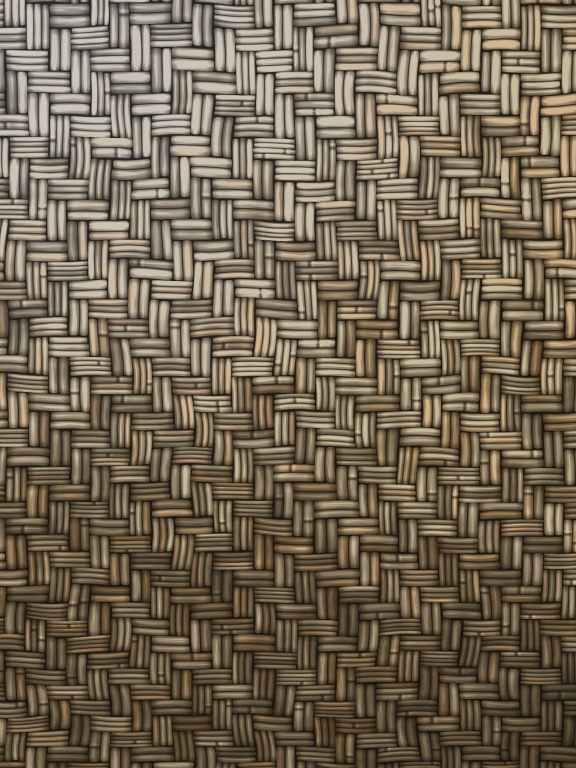
Write a Shadertoy shader that draws this texture.

```glsl
// Woven cane matting: a two-over, two-under twill of split rattan bundles in soft top light.
#define COLS 28.0            // bundles across the canvas
#define ROWS_NEAR 50.0       // row density at the bottom edge
#define ROWS_TAPER 8.5       // rows lost towards the top, which widens them
#define WEAVE_PHASE vec2(-0.35, -0.36)
#define WOBBLE 0.30          // unevenness of the weave, in cells
#define KNOT_CHANCE 0.10
#define GAP_COLOR vec3(0.09, 0.07, 0.045)
#define UMBER vec3(0.24, 0.20, 0.14)
#define BROWN vec3(0.39, 0.33, 0.24)
#define TAN vec3(0.58, 0.51, 0.40)
#define CREAM vec3(0.79, 0.73, 0.60)
#define SAMPLES 3            // supersampling grid per pixel side

float hash(vec2 p) {
    vec3 q = fract(p.xyx * 0.1031);
    q += dot(q, q.yzx + 33.33);
    return fract((q.x + q.y) * q.z);
}

float noise(vec2 p) {
    vec2 i = floor(p), f = fract(p);
    f = f * f * (3.0 - 2.0 * f);
    return mix(mix(hash(i), hash(i + vec2(1, 0)), f.x),
               mix(hash(i + vec2(0, 1)), hash(i + vec2(1, 1)), f.x), f.y);
}

float roundedBox(vec2 p, vec2 halfSize, float radius) {
    vec2 q = abs(p) - halfSize + radius;
    return length(max(q, 0.0)) + min(max(q.x, q.y), 0.0) - radius;
}

// Brightness to cane colour
vec3 caneRamp(float v) {
    vec3 c = mix(GAP_COLOR, UMBER, smoothstep(0.0, 0.24, v));
    c = mix(c, BROWN, smoothstep(0.20, 0.44, v));
    c = mix(c, TAN, smoothstep(0.40, 0.68, v));
    return mix(c, CREAM, smoothstep(0.64, 0.98, v));
}

vec3 weave(vec2 uv, float pixel) {
    // Cell grid, with rows closing up towards the bottom
    vec2 g = vec2(uv.x * COLS, uv.y * (ROWS_NEAR - ROWS_TAPER * uv.y)) + WEAVE_PHASE;
    g += WOBBLE * (vec2(noise(g * 0.35 + 40.0), noise(g * 0.35 + 90.0)) - 0.5);

    // Twill: which bundle is on top, and where along it we are
    vec2 cell = floor(g), local = fract(g);
    float twill = mod(cell.x + cell.y + 2.0, 4.0);
    bool flat_ = twill < 2.0;
    vec2 start = flat_ ? cell - vec2(twill, 0) : cell - vec2(0, twill - 2.0);
    float along = flat_ ? g.x - start.x : g.y - start.y;   // 0..2
    float across = flat_ ? local.y : local.x;              // 0..1
    vec2 id = start + (flat_ ? 200.0 : 500.0);

    // Split the bundle into canes of uneven width that bow slightly
    float count = 2.0 + floor(hash(id) * (flat_ ? 2.4 : 1.7));
    float bow = (hash(id + 7.3) - 0.5) * 0.12 * sin(along * 1.57);
    float skew = (hash(id + 3.7) - 0.5) * 0.45;
    float x = clamp(across + bow + skew * across * (1.0 - across), 0.0, 0.999);
    float index = floor(x * count);
    float t = fract(x * count) * 2.0 - 1.0;
    vec2 caneId = id * 3.0 + vec2(index * 17.0, index * 5.0);
    float rnd = hash(caneId);
    float halfWidth = 0.5 / count;

    // Outline
    float halfLength = 1.01 - 0.08 * hash(caneId + 2.1);
    float d = roundedBox(vec2(along - 1.0, t * halfWidth),
                         vec2(halfLength, halfWidth * 0.94), halfWidth * 0.6);
    float mask = smoothstep(pixel, -pixel, d);

    // Round body, lit from above, dipping under at both ends
    float tilt = flat_ ? 0.22 : -0.10;
    float body = sqrt(max(1.0 - t * t, 0.0));
    float shine = exp(-pow((t - tilt) * 2.4, 2.0));
    float dip = smoothstep(-0.12, 0.45, min(along, 2.0 - along));
    float value = (0.12 + 0.50 * body + 0.25 * shine) * mix(0.42, 1.0, dip);
    value *= 0.70 + 0.50 * rnd;

    // Fibres, stains and knots
    float fibre = noise(vec2(along * 1.5, t * 4.0) + caneId * 3.1);
    value *= 0.84 + 0.32 * fibre;
    value *= 0.80 + 0.36 * noise(g * 0.9 + 15.0);
    float knotOffset = along - 0.4 - 1.2 * hash(caneId + 9.4);
    float knotted = step(hash(caneId + 5.8), KNOT_CHANCE);
    value *= 1.0 - knotted * 0.55 * exp(-pow(knotOffset * 11.0, 2.0));
    value *= 1.0 + knotted * 0.25 * exp(-pow((knotOffset - 0.16) * 12.0, 2.0));

    // Room light: bright and cool at the top left, dim at the bottom
    float light = mix(0.68, 1.22, smoothstep(-0.05, 0.85, uv.y));
    light *= 0.92 + 0.16 * noise(uv * vec2(3.0, 4.0) + 8.0);
    light *= 1.0 - 0.22 * smoothstep(0.35, 0.0, uv.y) * smoothstep(0.4, 1.0, uv.x);
    float haze = smoothstep(0.85, 0.0, length((uv - vec2(0.08, 1.0)) * vec2(0.8, 1.1)));
    vec3 color = caneRamp(value * light * (1.0 + 0.22 * haze));

    // Odd canes turn ruddy; the haze drains colour
    color *= mix(vec3(1), vec3(1.04, 0.96, 0.88), step(0.75, hash(caneId + 4.2)));
    color = mix(GAP_COLOR * (0.8 + light * 0.5), color, mask);
    float grey = dot(color, vec3(0.35, 0.5, 0.15));
    color = mix(color, grey * vec3(1.02, 1.0, 0.98), 0.75 * haze + 0.10 * uv.y);
    return color + 0.05 * haze;
}

void mainImage(out vec4 fragColor, in vec2 fragCoord) {
    float pixel = 0.5 * COLS / iResolution.x;
    vec3 sum = vec3(0);
    for (int j = 0; j < SAMPLES; j++)
        for (int i = 0; i < SAMPLES; i++) {
            vec2 offset = (vec2(i, j) + 0.5) / float(SAMPLES) - 0.5;
            sum += weave((fragCoord + offset) / iResolution.xy, pixel);
        }
    fragColor = vec4(sum / float(SAMPLES * SAMPLES), 1.0);
}
```
